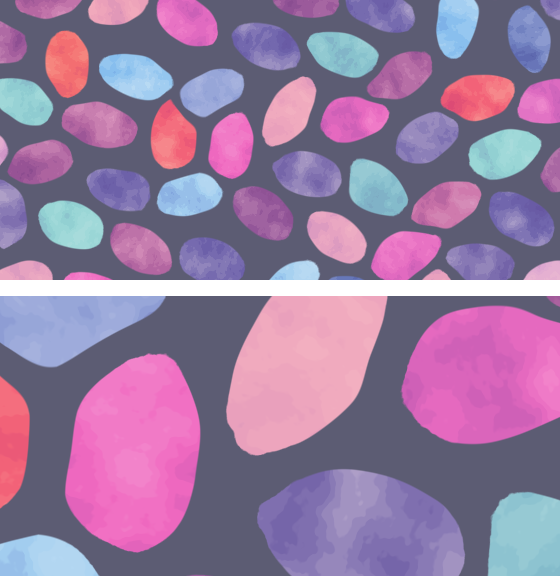
Top: the whole. Bottom: its middle third, enlarged.
Write a Shadertoy shader that draws this pattern.

```glsl
// Scattered watercolour seeds on a slate ground. Each seed is a tapered ellipse
// on a jittered, staggered lattice; neighbours press against each other with a
// fixed gap, and stepped fractal noise gives the ragged washes of pigment.

const vec3  GROUND       = vec3(0.36, 0.36, 0.45);
const vec2  PITCH        = vec2(0.264, 0.202);  // lattice spacing, canvas heights
const float LATTICE_TILT = 0.22;
const float JITTER       = 0.055;
const vec2  RADII_MIN    = vec2(0.122, 0.071);
const vec2  RADII_VARY   = vec2(0.018, 0.012);
const float GAP          = 0.024;               // least space between seeds
const float CORNER       = 0.020;               // rounding where seeds are pressed
const float TAPER        = 0.35;
const float WOBBLE       = 0.010;
const float FRAY         = 0.014;
const float WASH_SCALE   = 11.0;
const float WASH_LEVELS  = 9.0;
const float LIGHTEN      = 0.55;
const float DARKEN       = 0.75;

// Pigment families: lavender, periwinkle, mauve, orchid, blue, mint, pink, red
const int FAMILIES = 8;
const vec3 PIGMENT_A[FAMILIES] = vec3[](
    vec3(0.44, 0.40, 0.68), vec3(0.36, 0.43, 0.70), vec3(0.58, 0.34, 0.60),
    vec3(0.80, 0.43, 0.76), vec3(0.42, 0.69, 0.93), vec3(0.52, 0.74, 0.80),
    vec3(0.87, 0.66, 0.82), vec3(0.95, 0.34, 0.50));
const vec3 PIGMENT_B[FAMILIES] = vec3[](
    vec3(0.66, 0.58, 0.75), vec3(0.57, 0.63, 0.84), vec3(0.80, 0.45, 0.66),
    vec3(0.94, 0.41, 0.75), vec3(0.66, 0.82, 0.94), vec3(0.58, 0.83, 0.83),
    vec3(0.94, 0.62, 0.70), vec3(0.96, 0.46, 0.43));
const float SHARE_END[FAMILIES] =
    float[](0.18, 0.27, 0.45, 0.56, 0.69, 0.77, 0.93, 1.0);

struct Seed { vec2 id; vec2 local; vec2 radii; float dist; };

vec3 hash3(vec2 p) {
    vec3 q = fract(p.xyx * vec3(0.1031, 0.1030, 0.0973));
    q += dot(q, q.yxz + 33.33);
    return fract((q.xxy + q.yzz) * q.zyx);
}

mat2 rotation(float a) {
    float c = cos(a), s = sin(a);
    return mat2(c, s, -s, c);
}

float valueNoise(vec2 p) {
    vec2 i = floor(p), f = fract(p);
    f = f * f * (3.0 - 2.0 * f);
    return mix(mix(hash3(i).x, hash3(i + vec2(1, 0)).x, f.x),
               mix(hash3(i + vec2(0, 1)).x, hash3(i + vec2(1, 1)).x, f.x), f.y);
}

float fbm(vec2 p) {
    float sum = 0.0, amp = 0.5;
    for (int i = 0; i < 5; i++) {
        sum += amp * valueNoise(p);
        p = rotation(0.6) * p * 2.03 + 17.0;
        amp *= 0.52;
    }
    return sum;
}

float ellipseDistance(vec2 p, vec2 r) {
    float k0 = length(p / r), k1 = length(p / (r * r));
    return k0 * (k0 - 1.0) / max(k1, 1e-4);
}

float smoothMax(float a, float b, float k) {
    float h = max(k - abs(a - b), 0.0) / k;
    return max(a, b) + 0.25 * h * h * k;
}

// Mostly slanted either way, with some steep seeds
float seedAngle(vec3 rnd) {
    if (rnd.x < 0.20) return mix(1.0, 1.9, rnd.y);
    return rnd.x < 0.64 ? mix(-0.65, -0.2, rnd.y) : mix(0.1, 0.6, rnd.y);
}

Seed makeSeed(vec2 id, float stagger, vec2 g) {
    vec3 place = hash3(id + 71.0), form = hash3(id + 139.0);
    vec2 centre = (id + 0.5 + vec2(stagger, 0.0)) * PITCH + (place.xy - 0.5) * JITTER;
    vec2 local = rotation(-seedAngle(form) - LATTICE_TILT) * (g - centre);
    vec2 radii = RADII_MIN + RADII_VARY * vec2(place.z, form.z);
    vec2 bent = local;
    bent.y *= 1.0 + TAPER * (form.z - 0.5) * clamp(local.x / radii.x, -1.0, 1.0);
    return Seed(id, local, radii, ellipseDistance(bent, radii));
}

vec3 pigment(Seed s) {
    vec3 rnd = hash3(s.id + 211.0);
    // Even spread of families over the lattice
    float pick = fract(dot(s.id, vec2(0.618, 0.2764)) + 0.08 * rnd.x);
    int family = 0;
    for (int i = 0; i < FAMILIES - 1; i++) family += pick > SHARE_END[i] ? 1 : 0;
    // Stepped wash, fading along the seed
    float wash = fbm(s.local * WASH_SCALE * vec2(1.25, 1.0) + rnd.xy * 90.0);
    wash += 0.16 * (rnd.z - 0.5) * s.local.x / s.radii.x;
    float level = wash * WASH_LEVELS;
    level = (floor(level) + smoothstep(0.38, 0.62, fract(level))) / WASH_LEVELS;
    float tone = level - 0.46;
    vec3 base = mix(PIGMENT_A[family], PIGMENT_B[family], clamp(rnd.y + tone, 0.0, 1.0));
    vec3 dark = base * vec3(0.82, 0.70, 0.86);
    base = mix(base, dark, clamp(-tone * DARKEN * 2.0, 0.0, 1.0));
    return mix(base, vec3(1.0), clamp(tone * LIGHTEN, 0.0, 0.3));
}

void mainImage(out vec4 fragColor, in vec2 fragCoord) {
    float pixel = 1.0 / iResolution.y;
    vec2 g = rotation(LATTICE_TILT) * fragCoord * pixel + vec2(3.1, 2.3);

    // Nearest seed and distance to the runner-up
    Seed seed;
    seed.dist = 1e3;
    float second = 1e3;
    for (int j = -1; j <= 1; j++)
    for (int i = -1; i <= 1; i++) {
        float row = floor(g.y / PITCH.y) + float(j);
        float stagger = 0.5 * mod(row, 2.0);
        float col = floor(g.x / PITCH.x - stagger) + float(i);
        Seed s = makeSeed(vec2(col, row), stagger, g);
        if (s.dist < seed.dist) { second = seed.dist; seed = s; }
        else second = min(second, s.dist);
    }

    // Outline: pressed sides, gentle wobble, frayed tips
    float d = smoothMax(seed.dist, 0.5 * (seed.dist - second + GAP), CORNER);
    float tip = smoothstep(0.55, 1.0, abs(seed.local.x) / seed.radii.x);
    d += WOBBLE * (valueNoise(g * 16.0) - 0.5);
    d += FRAY * tip * (fbm(g * 34.0) - 0.48);

    float cover = 1.0 - smoothstep(-pixel, pixel, d);
    fragColor = vec4(mix(GROUND, pigment(seed), cover), 1.0);
}
```
